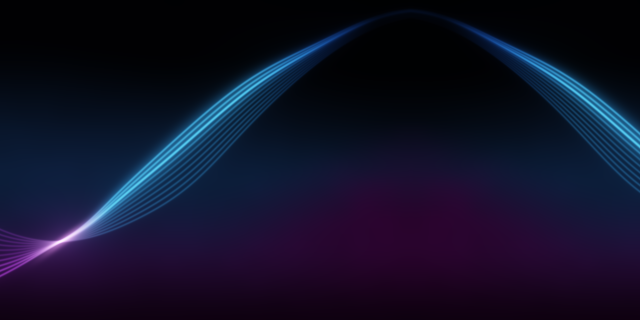
Reproduce this background procedurally as a WebGL 1 fragment shader.

```glsl
precision highp float;
// Glowing ribbon of fine light strands arching over a dark blue and purple haze.
uniform vec2 u_resolution;

float hash(vec2 p) {
  return fract(sin(dot(p, vec2(127.1, 311.7))) * 43758.5453);
}

float noise(vec2 p) {
  vec2 i = floor(p), f = fract(p);
  f = f * f * (3.0 - 2.0 * f);
  return mix(mix(hash(i), hash(i + vec2(1.0, 0.0)), f.x),
             mix(hash(i + vec2(0.0, 1.0)), hash(i + vec2(1.0)), f.x), f.y);
}

float bell(float d, float width) {
  return exp(-d * d / (width * width));
}

// Heights of the two border strands; they cross near x = 0.1
vec2 ribbonEdges(float x) {
  float bright = 0.52 + 0.455 * sin((x - 0.25) * 4.0)
               - 0.034 * bell(x - 0.5, 0.1) - 0.016 * bell(x - 0.13, 0.05);
  float faint = 0.5975 + 0.3525 * sin((x - 0.38) * 5.37) - 0.024 * bell(x - 0.3, 0.08);
  return vec2(bright, faint);
}

vec3 haze(float x, float y) {
  float cloud = noise(vec2(x * 14.0, y * 8.0)) * 0.6 + noise(vec2(x * 30.0, y * 17.0)) * 0.4 - 0.5;
  float center = smoothstep(0.3, 0.64, x);
  float leftGlow = 1.0 - smoothstep(0.0, 0.3, x);

  // Blue fades upward into black
  float top = 0.84 + 0.06 * leftGlow - 0.04 * center;
  vec3 color = vec3(0.002, 0.004, 0.012);
  color = mix(color, vec3(0.045, 0.115, 0.225), 1.0 - smoothstep(0.42, top, y));
  color *= 1.0 - 0.45 * center * smoothstep(0.4, 0.65, y);

  // Purple rises toward the axis of the arch
  float rise = mix(0.24, 0.43, center) + 0.06 * cloud * center;
  vec3 purple = mix(vec3(0.14, 0.045, 0.21), vec3(0.165, 0.015, 0.18), center);
  color = mix(color, purple, 1.0 - smoothstep(rise - 0.12, rise + 0.2, y));

  // Dark plum floor
  color = mix(vec3(0.055, 0.003, 0.06), color, smoothstep(-0.03, 0.25, y));
  return color * (1.0 + 0.12 * cloud);
}

vec3 strandColor(float x) {
  vec3 color = mix(vec3(0.5, 0.14, 0.7), vec3(0.8, 0.5, 1.0), smoothstep(0.02, 0.1, x));
  color = mix(color, vec3(0.16, 0.62, 1.0), smoothstep(0.09, 0.18, x));
  return mix(color, vec3(0.08, 0.32, 0.85), smoothstep(0.36, 0.54, x));
}

void main() {
  vec2 uv = gl_FragCoord.xy / u_resolution;
  float x = 0.642 - abs(uv.x - 0.642); // both sides of the arch mirror
  float y = uv.y;
  float pixel = 1.0 / u_resolution.y;

  vec2 edges = ribbonEdges(x);
  vec2 slopes = (ribbonEdges(x + 0.002) - ribbonEdges(x - 0.002)) / 0.008;
  float spread = abs(edges.x - edges.y);
  float fade = 1.0 - 0.96 * smoothstep(0.38, 0.6, x);

  // Strands evenly spaced between the two borders
  float light = 0.0;
  for (int i = 0; i < 10; i++) {
    float k = float(i) / 9.0;
    float slope = mix(slopes.x, slopes.y, k);
    float d = (y - mix(edges.x, edges.y, k)) / sqrt(1.0 + slope * slope);
    float strength = mix(0.75, 0.24, smoothstep(0.05, 0.5, k));
    light += strength * (bell(d, 0.0025 + 0.3 * pixel) + 0.07 * exp(-abs(d) * 70.0));
  }

  // Soft sheet and one hot strand near the bright border
  float tilt = sqrt(1.0 + slopes.x * slopes.x);
  float sheet = (y - mix(edges.x, edges.y, 0.14)) / tilt;
  float hot = (y - mix(edges.x, edges.y, 0.22)) / tilt;
  float body = smoothstep(0.07, 0.16, x);
  light += body * (0.35 * bell(sheet, 0.008 + 0.14 * spread) + 0.8 * bell(hot, 0.004));
  light += 0.07 * exp(-abs(sheet) * 22.0);

  vec3 glow = strandColor(x) * light * fade;
  vec2 fromCross = vec2((x - 0.1) * 2.0, y - 0.25);
  float along = dot(fromCross, vec2(0.8, 0.6));
  float across = dot(fromCross, vec2(-0.6, 0.8));
  glow += vec3(0.9, 0.45, 0.9) * 0.6 * bell(along, 0.07) * bell(across, 0.012);
  glow += vec3(0.25, 0.08, 0.4) * 0.3 * exp(-length(fromCross) * 12.0);

  vec3 color = haze(x, y);
  color += (1.0 - color) * (1.0 - exp(-1.3 * glow));
  gl_FragColor = vec4(color, 1.0);
}
```
